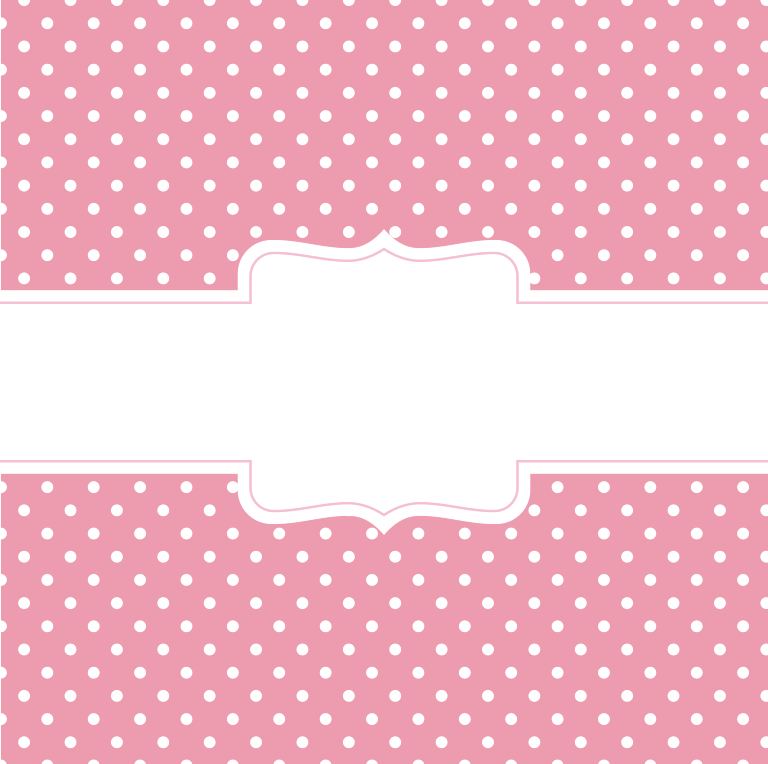
A Shadertoy shader for this background:

```glsl
// A white ribbon with a bracket-shaped label lies across pink polka-dotted paper.
// The dots are a diagonal lattice; ribbon and label are signed distances joined
// by min(), drawn once as a filled shape and once as a thin inset outline.

const vec3 PAPER_PINK = vec3(0.93, 0.61, 0.69);
const vec3 LINE_PINK  = vec3(0.96, 0.75, 0.82);
const vec3 WHITE      = vec3(1.0);

// Smooth coverage of a shape from its signed distance.
float coverage(float dist, float pixel) {
    return smoothstep(0.6 * pixel, -0.6 * pixel, dist);
}

// Staggered dots: the lattice is square in coordinates turned by 45 degrees.
float dotDistance(vec2 p, vec2 anchor, float pitch, float radius) {
    vec2 q = (p - anchor) / pitch;
    vec2 diagonal = vec2(q.x + q.y, q.x - q.y);
    vec2 offset = diagonal - floor(diagonal + 0.5);
    return length(offset) * pitch * 0.70711 - radius;
}

// Height of the label's top edge: a pointed middle, a dip, then a soft crest.
// levels = heights of the point, the dip and the crest.
float bracketHeight(float x, vec3 levels, float sharpness) {
    const float dipX = 0.047, crestX = 0.142;
    float point = pow(max(1.0 - x / dipX, 0.0), sharpness);
    float crest = smoothstep(dipX, crestX, x);
    return levels.y + (levels.x - levels.y) * point + (levels.z - levels.y) * crest;
}

// Label mirrored on both axes, with rounded outer corners.
float labelDistance(vec2 p, float halfWidth, vec3 levels, float sharpness, float radius) {
    const float stepX = 0.0005;
    vec2 a = abs(p);
    float slope = (bracketHeight(a.x + stepX, levels, sharpness)
                 - bracketHeight(a.x - stepX, levels, sharpness)) / (2.0 * stepX);
    float rise = (a.y - bracketHeight(a.x, levels, sharpness)) / sqrt(1.0 + slope * slope);
    vec2 corner = vec2(a.x - halfWidth, rise) + radius;
    return length(max(corner, 0.0)) + min(max(corner.x, corner.y), 0.0) - radius;
}

// Union of the label and the full-width ribbon.
float bannerDistance(vec2 p, float ribbonHalf, float label) {
    return min(abs(p.y) - ribbonHalf, label);
}

void mainImage(out vec4 fragColor, in vec2 fragCoord) {
    // Centred coordinates in units of the canvas width.
    vec2 p = (fragCoord - 0.5 * iResolution.xy) / iResolution.x;
    float pixel = 1.0 / iResolution.x;

    // Dotted paper with a hairline white margin on the left.
    float dots = dotDistance(p, vec2(0.0146, 0.1953), 0.0604, 0.0077);
    vec3 color = mix(PAPER_PINK, WHITE, coverage(dots, pixel));
    color = mix(color, WHITE, coverage(p.x + 0.4988, pixel));

    // White banner.
    float outerLabel = labelDistance(p, 0.1905, vec3(0.1992, 0.1743, 0.1849), 2.2, 0.044);
    float outer = bannerDistance(p, 0.1195, outerLabel);
    color = mix(color, WHITE, coverage(outer, pixel));

    // Thin inset outline.
    float innerLabel = labelDistance(p, 0.1738, vec3(0.1732, 0.1578, 0.1680), 2.0, 0.030);
    float inner = bannerDistance(p, 0.1032, innerLabel);
    color = mix(color, LINE_PINK, coverage(abs(inner) - 0.0016, pixel));

    fragColor = vec4(color, 1.0);
}
```
